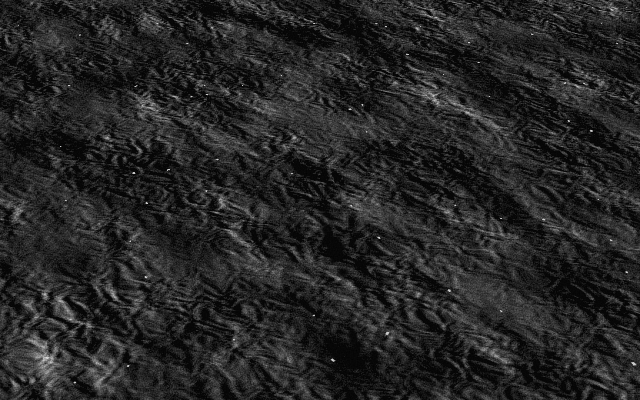
Give the GLSL for this texture, as a Shadertoy shader.

```glsl
#define HORIZON 2.2
#define TILT 0.5
#define STREAK_FREQ vec2(6.0, 11.5)
#define LIGHT_STEP vec2(0.07, 0.11)
#define MEAN_TONE 0.138
#define CONTRAST 0.122
#define HIGHLIGHT 0.01
#define BLACK_LEVEL 0.027
#define GRAIN_FREQ 280.0
#define STONE_CELLS 15.0
#define STONE_SHARE 0.06

float hash(vec2 p) {
    vec3 q = fract(vec3(p.xyx) * 0.1031);
    q += dot(q, q.yzx + 33.33);
    return fract((q.x + q.y) * q.z);
}

// Projection of a corner's random gradient
float corner(vec2 cell, vec2 offset) {
    vec2 gradient = vec2(hash(cell), hash(cell + 71.0)) * 2.0 - 1.0;
    return dot(gradient, offset);
}

// Gradient noise around zero
float noise(vec2 p) {
    vec2 cell = floor(p), f = fract(p);
    vec2 u = f * f * f * (f * (f * 6.0 - 15.0) + 10.0);
    vec2 r = vec2(1, 0), t = vec2(0, 1);
    float low = mix(corner(cell, f), corner(cell + r, f - r), u.x);
    float high = mix(corner(cell + t, f - t), corner(cell + 1.0, f - 1.0), u.x);
    return mix(low, high, u.y);
}

// Clods whose finer octaves are less stretched than the coarse ones
float soilHeight(vec2 p) {
    const mat2 next = mat2(2.3, 0.3, -0.45, 1.9);
    p += 0.35 * vec2(noise(p * 1.7 + 9.0), noise(p * 1.7 + 47.0));
    float height = 0.0, amplitude = 1.0;
    for (int i = 0; i < 5; i++) {
        float n = noise(p);
        height += amplitude * (i == 1 || i == 2 ? 1.4 * abs(n) : n);
        p = next * p + vec2(17.3, 41.7);
        amplitude *= 0.62;
    }
    return height;
}

// Sparse pale stones, one candidate per cell
float stones(vec2 p) {
    p *= STONE_CELLS;
    vec2 cell = floor(p);
    vec2 centre = 0.25 + 0.5 * vec2(hash(cell + 11.0), hash(cell + 57.0));
    vec2 d = fract(p) - centre;
    d.y = d.y * 1.2 + d.x * (hash(cell + 5.0) - 0.5);
    float radius = mix(0.03, 0.09, hash(cell + 23.0)) * (1.0 + noise(p * 14.0));
    float present = step(hash(cell + 91.0), STONE_SHARE);
    return present * (1.0 - smoothstep(radius * 0.5, radius + 0.03, length(d)));
}

// Broken dark hollow running up from the lower edge
float gully(vec2 p) {
    float bend = 0.09 - 0.12 * p.y + 0.1 * noise(p * 5.0 + 3.0);
    float ragged = 0.07 * noise(p * 16.0) + 0.06 * noise(p * 40.0);
    float width = 0.012 + 0.05 * noise(vec2(p.y * 9.0, 7.4)) + ragged;
    float across = abs(p.x - bend) - width;
    return (1.0 - smoothstep(-0.012, 0.012, across)) * (1.0 - smoothstep(0.42, 0.55, p.y));
}

void mainImage(out vec4 fragColor, in vec2 fragCoord) {
    vec2 uv = (fragCoord - vec2(0.5 * iResolution.x, 0.0)) / iResolution.y;

    // Ground plane seen at a slant
    float depth = HORIZON / (HORIZON - uv.y);
    vec2 ground = vec2(uv.x * depth, HORIZON * (depth - 1.0)) + 8.0;

    // Short streaks falling to the right
    float c = cos(TILT), s = sin(TILT);
    vec2 along = vec2(c * ground.x - s * ground.y, s * ground.x + c * ground.y) + 20.0;
    vec2 soil = along * STREAK_FREQ;

    // Slope toward the light, rougher in some areas than in others
    float slope = 4.8 * (soilHeight(soil) - soilHeight(soil + LIGHT_STEP));
    slope *= 1.0 + 1.3 * noise(soil * 0.5 + 130.0);

    // Broad patches and fine grain, each near unit spread
    float patches = 3.6 * (noise(soil * 0.33 + 60.0) + noise(soil * 0.75 + 90.0));
    float grain = 5.0 * noise((uv + 2.0) * GRAIN_FREQ);
    float light = 0.84 * slope + 0.42 * patches + 0.28 * grain;
    float tone = MEAN_TONE + CONTRAST * light + HIGHLIGHT * light * light * step(0.0, light);

    tone *= 1.0 - 0.8 * gully(uv);
    tone = max(tone, BLACK_LEVEL + 0.006 * grain);
    tone = mix(tone, 0.8, stones(ground));
    fragColor = vec4(vec3(clamp(tone, 0.0, 1.0)), 1.0);
}
```
